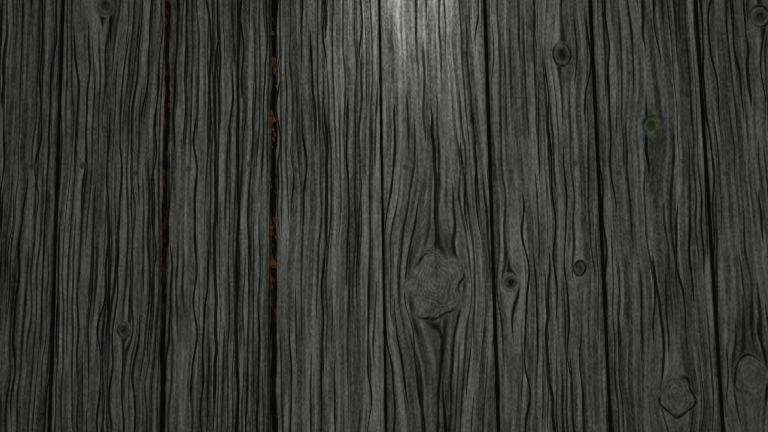
Reproduce this texture procedurally as a WebGL 2 fragment shader.

```glsl
#version 300 es
precision highp float;
// Weathered grey deck boards with knots, cracks, nails and a soft sheen at the top.
uniform vec2 u_resolution;
out vec4 outColor;

const vec3 WOOD = vec3(1.0, 1.0, 0.985);
const vec3 GAP = vec3(0.035, 0.036, 0.036);
const vec3 LEAF = vec3(0.25, 0.14, 0.1);
const vec3 MOSS = vec3(0.92, 1.0, 0.78);
const float FAN_X = 0.634;   // the one gap that stays vertical
const int KNOTS = 10;

// Each knot: position across in boards, height, radius.
const vec3 knots[KNOTS] = vec3[KNOTS](
  vec3(1.465, 0.34, 0.075), vec3(2.71, 0.873, 0.024), vec3(3.52, 0.71, 0.025),
  vec3(3.616, 0.086, 0.045), vec3(4.27, 0.132, 0.045), vec3(-1.35, 0.236, 0.019),
  vec3(2.165, 0.347, 0.02), vec3(2.79, 0.38, 0.018), vec3(-1.6, 0.99, 0.025),
  vec3(4.6, 0.96, 0.025));

float hash(vec2 p) {
  vec3 h = fract(vec3(p.xyx) * 0.1031);
  h += dot(h, h.yzx + 33.33);
  return fract((h.x + h.y) * h.z);
}

float noise(vec2 p) {
  vec2 i = floor(p), f = fract(p);
  f = f * f * (3.0 - 2.0 * f);
  return mix(mix(hash(i), hash(i + vec2(1, 0)), f.x),
             mix(hash(i + vec2(0, 1)), hash(i + vec2(1, 1)), f.x), f.y);
}

// Soft line: 1 inside halfWidth, fading over edge.
float line(float d, float halfWidth, float edge) {
  return 1.0 - smoothstep(halfWidth - edge, halfWidth + edge, abs(d));
}

// One tapering crack per column of grain, opening and closing along its length.
float fissures(vec2 g, float columns, float seed, float amount, float px) {
  float cell = floor(g.x * columns);
  vec2 along = vec2(cell * 7.31 + seed, g.y * 4.5 + 31.0 * hash(vec2(cell, seed)));
  float center = 0.5 + 0.5 * (noise(along * vec2(1.0, 3.0) + 50.0) - 0.5);
  float open = smoothstep(0.75 - amount, 1.0 - amount, noise(along));
  open *= 0.55 + 0.45 * noise(along * vec2(1.0, 9.0));
  float d = (fract(g.x * columns) - center) / columns;
  return line(d, 0.0028 * open, 0.0008 + 0.4 * px) * smoothstep(0.0, 0.35, open);
}

// Two nail heads across each board: x is darkness, y is the lit rim.
vec2 nails(vec2 q, float pitch, float board, float px) {
  vec2 mark = vec2(0.0);
  for (int i = 0; i < 2; i++) {
    float jitter = hash(vec2(board, float(i) + 5.0)) - 0.5;
    vec2 center = vec2((0.22 + 0.54 * float(i) + 0.08 * jitter) * pitch, 0.613 + 0.03 * jitter);
    float d = length(q - center);
    mark = max(mark, vec2(line(d, 0.0085, px), line(d - 0.0075, 0.0018, px)));
  }
  return mark;
}

// Sheen near the top, over a broad light that falls off to the sides.
float lighting(vec2 p) {
  vec2 wide = (p - vec2(1.04, 0.6)) / vec2(1.0, 0.9);
  vec2 sheen = (p - vec2(0.95, 1.05)) / vec2(0.16, 0.24);
  return 0.64 + 0.38 * exp(-dot(wide, wide)) + 0.95 * exp(-dot(sheen, sheen));
}

void main() {
  vec2 p = gl_FragCoord.xy / u_resolution.y;
  float px = 1.0 / u_resolution.y;

  // Boards fan out slightly toward the bottom.
  float pitch = mix(0.26, 0.244, p.y);
  float across = (p.x - FAN_X) / pitch;
  float board = floor(across);
  vec2 q = vec2((across - board) * pitch, p.y);
  float seed = 19.0 + 13.7 * board;
  float worn = 1.0 - smoothstep(-0.5, 1.5, board);

  // Grain bends around the knots of its own board.
  vec2 g = q;
  g.x += 0.016 * (noise(vec2(q.x * 9.0, q.y * 3.5) + seed) - 0.5);
  g.x += 0.004 * (noise(vec2(q.x * 25.0, q.y * 14.0) + seed) - 0.5);
  float knotArea = 0.0, knotRing = 0.0, knotCore = 0.0, moss = 0.0;
  for (int i = 0; i < KNOTS; i++) {
    vec3 k = knots[i];
    if (floor(k.x) != board) continue;
    vec2 d = q - vec2((k.x - board) * pitch, k.y);
    float r = length(d * vec2(1.0, 0.85)) + 0.35 * k.z * (noise(p * 30.0) - 0.5);
    vec2 stretched = d * vec2(1.0, 0.5);
    g.x -= d.x * k.z * k.z / (dot(stretched, stretched) + k.z * k.z);
    float inside = 1.0 - smoothstep(k.z * 0.8, k.z * 1.1, r);
    knotArea = max(knotArea, inside);
    knotRing += inside * (0.45 * sin(r * 650.0 + 9.0 * noise(p * 40.0)) + 1.6 * (noise(p * 75.0) - 0.5));
    knotRing -= 3.2 * line(r - k.z * 0.85, 0.003, 0.003) * smoothstep(0.3, 0.7, noise(p * 18.0 + seed));
    knotCore += (1.0 - smoothstep(0.002, 0.016, r)) * step(k.z, 0.03) * (0.4 + 0.6 * noise(p * 120.0));
    moss += inside * float(i == 2);
  }

  // Layered grain, from broad bands to fine crisp fibres.
  float band = noise(vec2(g.x * 62.0, g.y * 1.4) + seed) - 0.5;
  float fibre = smoothstep(0.2, 0.8, noise(vec2(g.x * 190.0, g.y * 6.0) + seed)) - 0.5;
  float hair = noise(vec2(g.x * 320.0, g.y * 28.0) + seed) - 0.5;
  float speck = noise(p * vec2(290.0, 190.0)) - 0.5;
  float blotch = noise(p * vec2(11.0, 6.0) + 3.0) - 0.5;
  float grain = 0.09 * band + 0.1 * fibre + 0.08 * hair;
  float tone = 0.268 + mix(grain, 0.055 * knotRing - 0.015, knotArea);
  tone += 0.085 * speck + 0.02 * blotch + 0.02 * (hash(vec2(board, 2.0)) - 0.5);

  // Coarse and fine fissures, and one split along the heart of each board.
  float crack = fissures(g, 38.0, seed, 0.24 + 0.16 * worn, px);
  crack = max(crack, 0.75 * fissures(g, 83.0, seed + 4.0, 0.28 + 0.1 * worn, px));
  float heart = pitch * 0.48 + 0.022 * (noise(vec2(p.y * 5.0, seed)) - 0.5)
              + 0.006 * (noise(vec2(p.y * 26.0, seed)) - 0.5);
  float open = smoothstep(0.4, 0.75, noise(vec2(p.y * 6.0, seed + 9.0)));
  float split = line(q.x - heart, 0.0035 * open, 0.001 + 0.4 * px) * smoothstep(0.0, 0.3, open);
  tone *= 1.0 - 0.72 * max(crack * (1.0 - knotArea), split * (1.0 - 0.8 * knotArea));
  tone *= 1.0 - 0.75 * clamp(knotCore, 0.0, 1.0);

  vec2 nail = nails(q, pitch, board, px);
  tone = mix(tone, 0.16, 0.75 * nail.x) + 0.055 * nail.y;
  vec3 color = tone * WOOD * mix(vec3(1.0), MOSS, clamp(moss, 0.0, 1.0)) * lighting(p);

  // Dark gaps with slightly ragged edges; the two left of centre are wider.
  float seam = floor(across + 0.5);
  float wide = step(abs(seam + 0.5), 0.6);
  float gapX = (across - seam) * pitch;
  gapX += wide * 0.004 * (noise(vec2(p.y * 16.0, seam)) - 0.5);
  float ragged = (noise(vec2(p.y * 60.0, seam + 8.0)) - 0.5) * mix(0.001, 0.0025, wide);
  float halfGap = mix(0.0038, 0.0055, wide) - 0.0012 * float(seam == 1.0) + ragged;
  color *= 1.0 - 0.25 * line(gapX, halfGap + 0.003, 0.003);
  color = mix(color, GAP, line(gapX, halfGap, 0.0006 + 0.5 * px));
  float oldSplit = (across + 0.33) * pitch + 0.008 * (noise(vec2(p.y * 12.0, 4.0)) - 0.5);
  float oldWidth = 0.0015 + 0.0025 * noise(vec2(p.y * 14.0, 6.0));
  color = mix(color, GAP, 0.85 * line(oldSplit, oldWidth, 0.0006 + 0.5 * px));

  // Dry leaf scraps caught in the wide gaps.
  float scrap = smoothstep(0.6, 0.7, noise(vec2(p.x * 150.0 + p.y * 40.0, p.y * 65.0) + 7.0));
  scrap *= line(gapX, 0.0075, 0.002) * wide * smoothstep(0.22, 0.34, p.y);
  color = mix(color, LEAF * (0.5 + 0.9 * noise(p * 190.0)), scrap * mix(0.4, 0.85, step(0.0, seam)));

  outColor = vec4(color, 1.0);
}
```
